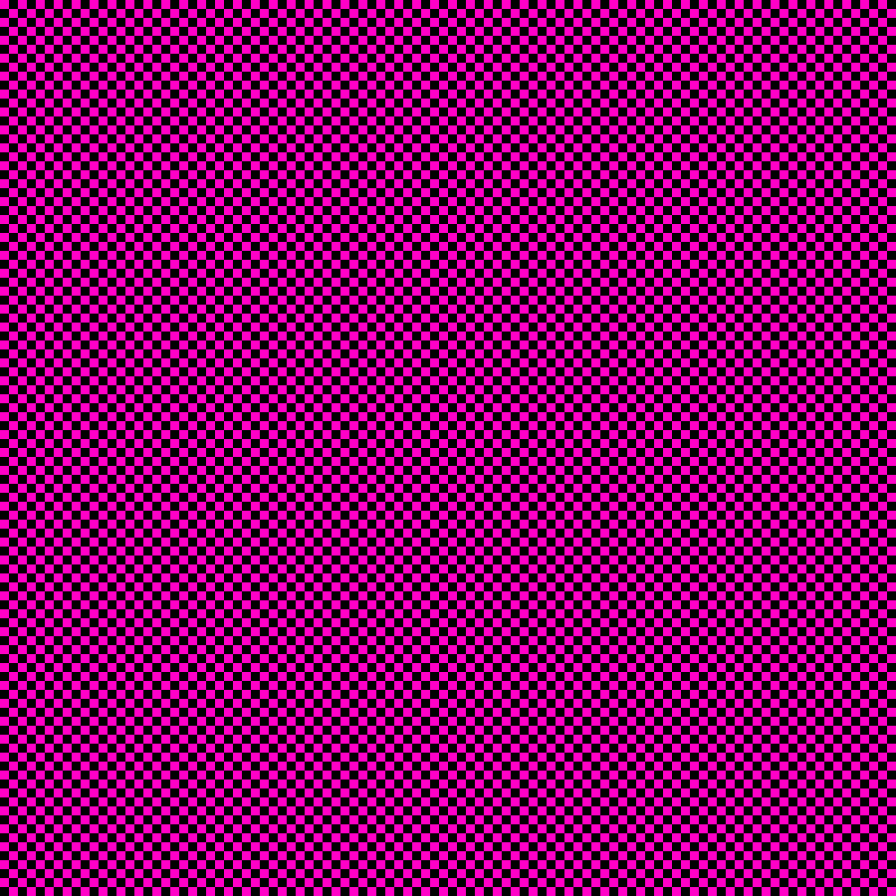
Reproduce this pattern procedurally as a WebGL 2 fragment shader.

```glsl
#version 300 es
precision highp float;
// A fine, flat checkerboard of magenta and black squares, 100 cells each way.

uniform vec2 u_resolution;
out vec4 fragColor;

// Square wave per axis: +1 on the first half period, -1 on the second,
// averaged over one pixel so that the edges stay smooth.
vec2 smoothSquareWave(vec2 phase, vec2 pixelsPerPeriod) {
  vec2 edgeDistance = 0.25 - abs(fract(phase + 0.25) - 0.5);
  return clamp(2.0 * edgeDistance * pixelsPerPeriod, -1.0, 1.0);
}

void main() {
  // Fifty pairs of cells per side; a whole number, so the edges join.
  vec2 uv = gl_FragCoord.xy / u_resolution;
  vec2 wave = smoothSquareWave(uv * 50.0, u_resolution / 50.0);

  // The product of the two waves alternates from cell to cell.
  float magentaCover = 0.5 - 0.5 * wave.x * wave.y;

  vec3 black = vec3(0.005, 0.0, 0.004);
  vec3 magenta = vec3(1.0, 0.0, 0.784);
  fragColor = vec4(mix(black, magenta, magentaCover), 1.0);
}
```
